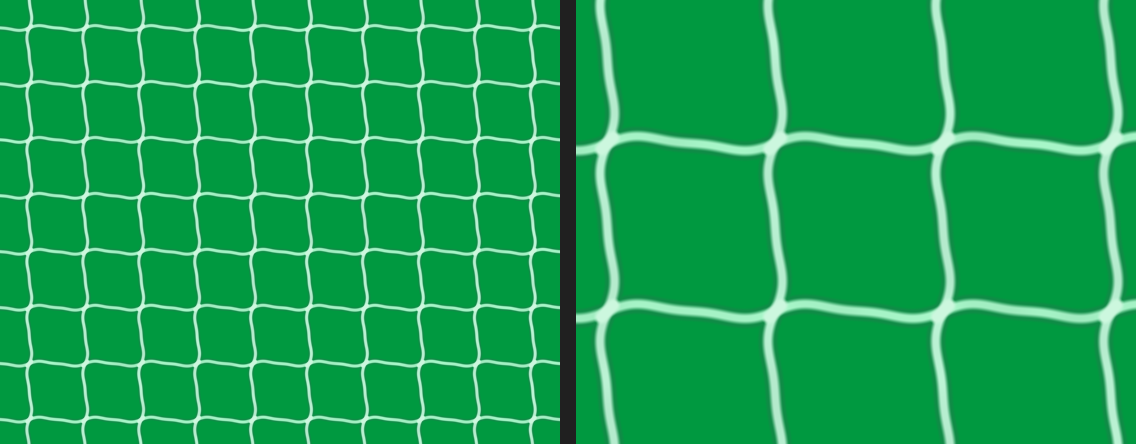
Left: the whole. Right: its middle third, enlarged.
Reproduce this pattern procedurally as a Shadertoy shader.

```glsl
// Pale wavy square-mesh sports net with soft knots over a flat green field.

const float PITCH = 0.0999;                  // mesh size, in canvas widths
const vec2  FIRST_KNOT = vec2(0.0523, 0.0436); // lower left knot, in canvas widths
const float TAU = 6.2831853;

// Lengths below are in mesh units.
const float SWAY = 0.0366;        // strand wave height
const float SWAY_SKEW = 0.35;     // second harmonic, steepens the wave at knots
const float HALF_WIDTH = 0.027;
const float SOFTNESS = 0.016;
const float SHADE_INNER = 0.044;  // dark rim around the strands
const float SHADE_OUTER = 0.068;
const float KNOT_REACH = 0.035;
const float KNOT_RADIUS = 0.036;
const float WEAR = 0.05;          // brightness variation along the strands

const vec3 FIELD = vec3(0.0, 0.60, 0.25);
const vec3 SHADE = vec3(0.06, 0.545, 0.275);
const vec3 CORD_ACROSS = vec3(0.66, 0.97, 0.79);
const vec3 CORD_DOWN = vec3(0.74, 0.96, 0.84);
const vec3 KNOT = vec3(0.80, 0.97, 0.87);

float hash(vec2 p) {
    return fract(sin(dot(p, vec2(127.1, 311.7))) * 43758.5453);
}

float valueNoise(vec2 p) {
    vec2 i = floor(p), f = fract(p);
    f = f * f * (3.0 - 2.0 * f);
    return mix(mix(hash(i), hash(i + vec2(1.0, 0.0)), f.x),
               mix(hash(i + vec2(0.0, 1.0)), hash(i + 1.0), f.x), f.y);
}

// Signed offset from the nearest whole number.
float centred(float x) {
    return fract(x + 0.5) - 0.5;
}

// Distance to the wavy strands that run along one axis.
float strandDistance(float along, float across) {
    float t = TAU * along;
    float offset = SWAY * (sin(t) + SWAY_SKEW * sin(2.0 * t));
    float slope = SWAY * TAU * (cos(t) + 2.0 * SWAY_SKEW * cos(2.0 * t));
    return abs(centred(across - offset)) / sqrt(1.0 + slope * slope);
}

// Distance to the short diagonal core of a knot.
float knotDistance(vec2 q) {
    float s = clamp(0.5 * (q.x + q.y), -KNOT_REACH, KNOT_REACH);
    return length(q - vec2(s));
}

float coverage(float d, float radius, float soft) {
    return 1.0 - smoothstep(radius - soft, radius + soft, d);
}

void mainImage(out vec4 fragColor, in vec2 fragCoord) {
    vec2 p = (fragCoord / iResolution.x - FIRST_KNOT) / PITCH;
    float pixel = 1.0 / (PITCH * iResolution.x);
    float soft = max(SOFTNESS, 0.75 * pixel);

    float across = strandDistance(p.x, p.y);
    float down = strandDistance(p.y, p.x);
    float knot = knotDistance(vec2(centred(p.x), centred(p.y)));

    // Field with a faint dark rim beside the cords
    float rim = 1.0 - smoothstep(SHADE_INNER, SHADE_OUTER, min(across, down));
    vec3 color = mix(FIELD, SHADE, rim);

    // Cords, then knots on top
    float wear = 1.0 - WEAR * valueNoise(p * 5.0);
    color = mix(color, CORD_ACROSS * wear, coverage(across, HALF_WIDTH, soft));
    color = mix(color, CORD_DOWN * wear, coverage(down, HALF_WIDTH, soft));
    color = mix(color, KNOT, coverage(knot, KNOT_RADIUS, soft));

    fragColor = vec4(color, 1.0);
}
```
